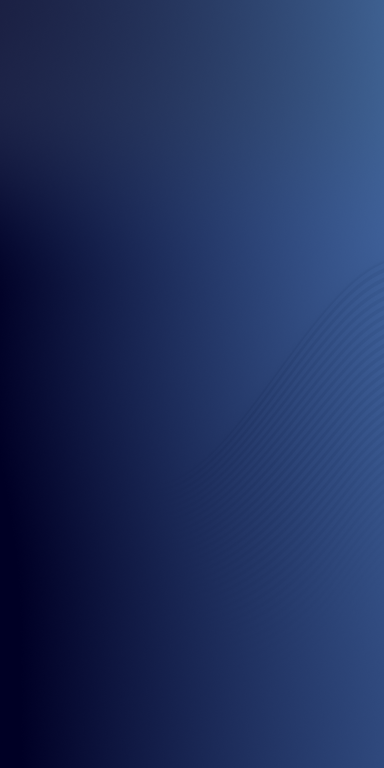
Give the GLSL for this background, as a Shadertoy shader.

```glsl
// Deep navy to steel blue gradient with a faint fan of wavy contour lines at the right.

const vec3 NIGHT = vec3(0.0, 0.0, 0.145);
const vec3 STEEL = vec3(0.25, 0.385, 0.61);
const vec3 WARM_HAZE = vec3(0.025, 0.003, -0.03);

// Light level: the left and right edges vary with height, blended across.
float lightField(vec2 uv) {
    float left = mix(-0.05, 0.03, smoothstep(0.2, 0.55, uv.y));
    float right = mix(0.74, 0.97, smoothstep(0.0, 0.75, uv.y));
    float arch = 0.14 * uv.x * (1.0 - uv.x) * (1.0 - smoothstep(0.7, 0.95, uv.y));

    // Hazy glow in the upper left corner
    float haze = 0.32 * smoothstep(0.61, 0.88, uv.y) - 0.03 * smoothstep(0.88, 1.0, uv.y);
    haze *= (1.0 - uv.x) * (1.0 - uv.x);
    return clamp(mix(left, right, uv.x) + arch + haze, 0.0, 1.0);
}

// Height of the uppermost contour line.
float crestHeight(float x) {
    return 0.37 + 0.295 * smoothstep(0.4, 1.05, x);
}

// Antialiased repeated line, centred on whole values of the phase.
float contourLine(float phase, float halfWidth) {
    float blur = max(fwidth(phase), 0.08);
    float dist = abs(fract(phase + 0.5) - 0.5);
    return 1.0 - smoothstep(halfWidth - blur * 0.5, halfWidth + blur * 0.5, dist);
}

// Contours shift to the right as they descend and fade away below the crest.
float waveLines(vec2 uv) {
    float below = max(crestHeight(uv.x) - uv.y, 0.0);
    float depth = crestHeight(uv.x - 0.25 * below) - uv.y;
    float spacing = mix(0.008, 0.0115, smoothstep(0.4, 0.9, uv.x));
    float start = 0.36 + 0.7 * below;
    float fade = smoothstep(-0.003, 0.003, depth)
               * (1.0 - smoothstep(0.15, 0.48, below))
               * smoothstep(start, start + 0.35, uv.x);
    return contourLine(depth / spacing, 0.23) * fade;
}

// Cheap hash for dithering the smooth gradient.
float hash(vec2 p) {
    return fract(sin(dot(p, vec2(12.99, 78.23))) * 43758.5);
}

void mainImage(out vec4 fragColor, in vec2 fragCoord) {
    vec2 uv = fragCoord / iResolution.xy;

    // Base gradient and the greyer tone along the top
    vec3 color = mix(NIGHT, STEEL, lightField(uv));
    float hazeAmount = smoothstep(0.66, 0.9, uv.y);
    color += WARM_HAZE * hazeAmount * vec3(1.0 - uv.x, 1.0, 1.0);

    // Thin darker contours, with a soft shade along the crest
    float crestDistance = abs(crestHeight(uv.x) - uv.y);
    float crestShade = exp(-crestDistance / 0.012) * smoothstep(0.4, 0.7, uv.x);
    color -= vec3(0.018, 0.021, 0.026) * waveLines(uv);
    color -= vec3(0.006, 0.007, 0.009) * crestShade;

    color += (hash(fragCoord) - 0.5) / 255.0;
    fragColor = vec4(clamp(color, 0.0, 1.0), 1.0);
}
```
